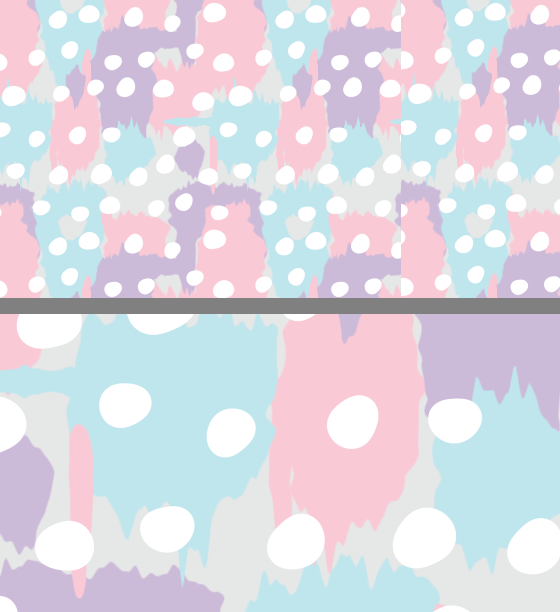
Top, the full canvas; bottom, a detail of the centre.
A WebGL 2 fragment shader for this pattern:

```glsl
#version 300 es
precision highp float;

uniform vec2 u_resolution;
out vec4 fragColor;

const float CANVAS = 768.0;  // design units across the canvas
const float TILE = 311.0;    // period in both directions
const float SEAM = 550.0;    // where the printed sheet starts again
const vec2 SHEET = vec2(557.0, -3.0);
const float DOTS = 6.0;      // dot cells per tile side

const vec3 GREY = vec3(0.902, 0.906, 0.906);
const vec3 PINK = vec3(0.98, 0.79, 0.84);
const vec3 BLUE = vec3(0.75, 0.90, 0.93);
const vec3 LILAC = vec3(0.80, 0.73, 0.85);
const vec3 WHITE = vec3(1.0);

vec2 hash2(vec2 p) {
  vec3 q = fract(p.xyx * vec3(0.1031, 0.1030, 0.0973));
  q += dot(q, q.yzx + 33.33);
  return fract((q.xx + q.yz) * q.zy);
}

float noise(vec2 p) {
  vec2 i = floor(p), f = fract(p);
  f = f * f * (3.0 - 2.0 * f);
  float low = mix(hash2(i).x, hash2(i + vec2(1, 0)).x, f.x);
  float high = mix(hash2(i + vec2(0, 1)).x, hash2(i + vec2(1, 1)).x, f.x);
  return mix(low, high, f.y);
}

// Shortest offset from a centre on the repeating tile
vec2 wrapOffset(vec2 p, vec2 centre) {
  vec2 d = p - centre;
  return d - TILE * round(d / TILE);
}

// Ragged paint mass: taper widens the lower end, drip roughens top and bottom
vec3 coat(vec3 under, vec3 paint, vec2 p, vec2 centre, vec2 size, float taper, float drip) {
  vec2 d = wrapOffset(p, centre);
  vec2 seed = centre + 200.0;
  float wobble = min(size.x * 0.35, 13.0);
  float streak = 0.65 * noise(vec2(d.x / 9.0, d.y / 70.0) + seed)
               + 0.35 * noise(vec2(d.x / 3.5, d.y / 40.0) + seed.yx);
  float side = 0.7 * noise(d / vec2(50.0, 24.0) + seed.yx)
             + 0.3 * noise(d / vec2(30.0, 8.0) + seed);
  vec2 q = d;
  q.x += wobble * (2.0 * side - 1.0);
  q.x /= 1.0 + taper * clamp(d.y / size.y, -1.0, 1.0);
  q.y *= 1.0 + drip * (2.0 * streak - 1.0) / size.y;
  vec2 a = abs(q / size);
  float edge = pow(dot(a * a, a) + 1e-6, 1.0 / 3.0) - 1.0;
  float soft = clamp(fwidth(edge), 0.001, 0.1);
  return mix(under, paint, smoothstep(soft, -soft, edge));
}

// Hand-cut dots on a staggered, jittered grid
float dotMask(vec2 p, float pixel) {
  float cell = TILE / DOTS, mask = 0.0;
  for (int j = -1; j <= 1; j++) {
    float row = floor(p.y / cell) + float(j);
    float shift = 0.5 * mod(row, 2.0);
    for (int i = -1; i <= 1; i++) {
      float column = floor(p.x / cell - shift) + float(i);
      vec2 id = mod(vec2(column, row), DOTS) + 3.0;
      vec2 jitter = hash2(id) - 0.5, kind = hash2(id + 41.0);
      vec2 d = p - cell * (vec2(column + shift, row) + 0.5 + 0.4 * jitter);
      float angle = atan(d.y, d.x);
      float radius = mix(11.0, 15.0, kind.x * kind.x);
      radius *= 1.0 + 0.09 * cos(2.0 * angle + 2.0 * kind.y)
                    + 0.035 * cos(3.0 * angle + 6.3 * kind.x);
      float present = step(0.06, kind.y);
      mask = max(mask, present * smoothstep(pixel, -pixel, length(d) - radius));
    }
  }
  return mask;
}

// All paint masses of one tile, back to front
vec3 paintTile(vec2 p) {
  vec3 c = GREY;
  // Lilac arch with a pink peak inside
  c = coat(c, LILAC, p, vec2(297, 288), vec2(65, 36), 0.0, 10.0);
  c = coat(c, LILAC, p, vec2(257, 342), vec2(14, 74), -0.4, 20.0);
  c = coat(c, LILAC, p, vec2(345, 323), vec2(20, 42), 0.0, 16.0);
  c = coat(c, PINK, p, vec2(314, 358), vec2(46, 84), 0.35, 20.0);
  c = coat(c, PINK, p, vec2(232, 134), vec2(43, 44), -0.2, 18.0);
  // Upper blue pool and its pink neighbour
  c = coat(c, BLUE, p, vec2(97, 337), vec2(44, 82), -0.15, 24.0);
  c = coat(c, GREY, p, vec2(98, 313), vec2(17, 15), -0.3, 8.0);
  c = coat(c, PINK, p, vec2(187, 330), vec2(47, 37), 0.1, 14.0);
  c = coat(c, PINK, p, vec2(147, 291), vec2(6, 22), 0.4, 5.0);
  // Pink column with runs
  c = coat(c, PINK, p, vec2(106, 177), vec2(31, 62), -0.15, 26.0);
  c = coat(c, PINK, p, vec2(120, 112), vec2(8, 42), 0.2, 8.0);
  c = coat(c, PINK, p, vec2(73, 206), vec2(5, 36), -0.2, 5.0);
  // Lilac trunk with side arms
  c = coat(c, LILAC, p, vec2(168, 118), vec2(38, 80), -0.2, 22.0);
  c = coat(c, LILAC, p, vec2(194, 54), vec2(52, 15), 0.0, 7.0);
  c = coat(c, LILAC, p, vec2(105, 118), vec2(13, 21), -0.4, 14.0);
  c = coat(c, PINK, p, vec2(121, 115), vec2(4, 40), 0.2, 4.0);
  // Lower blue pools and small runs
  c = coat(c, BLUE, p, vec2(177, 211), vec2(30, 33), -0.1, 20.0);
  c = coat(c, BLUE, p, vec2(332, 182), vec2(46, 51), -0.1, 22.0);
  c = coat(c, BLUE, p, vec2(260, 167), vec2(36, 6), 0.0, 3.0);
  c = coat(c, LILAC, p, vec2(261, 218), vec2(18, 20), -0.2, 14.0);
  c = coat(c, PINK, p, vec2(292, 227), vec2(5, 38), -0.3, 5.0);
  return c;
}

void main() {
  float pixel = CANVAS / u_resolution.x;
  vec2 p = vec2(gl_FragCoord.x, u_resolution.y - gl_FragCoord.y) * pixel;
  p -= SHEET * step(SEAM, p.x);
  vec3 colour = paintTile(p);
  fragColor = vec4(mix(colour, WHITE, dotMask(p, 0.7 * pixel)), 1.0);
}
```
